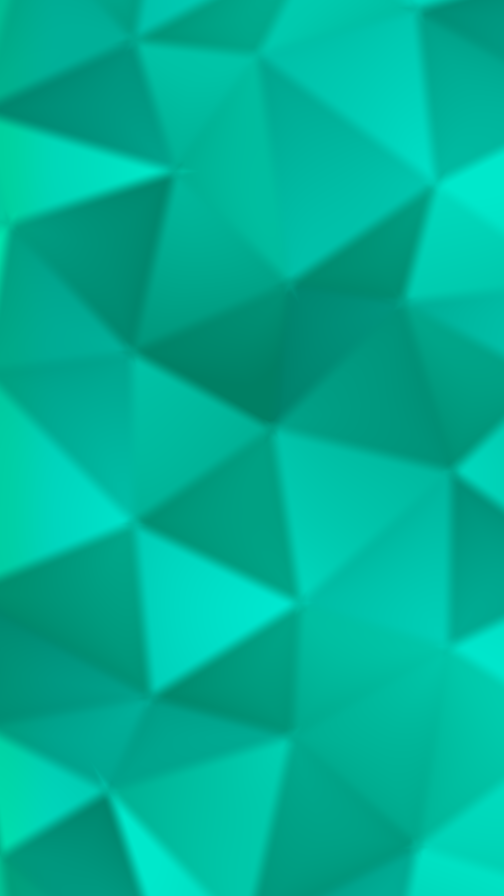
This background is drawn by a WebGL 2 fragment shader. Its source:

```glsl
#version 300 es
precision highp float;

uniform vec2 u_resolution;
out vec4 fragColor;

vec2 hash2(vec2 p) {
    vec2 q = vec2(dot(p, vec2(127.1, 311.7)), dot(p, vec2(269.5, 183.3)));
    return fract(sin(q) * 43758.55);
}

float cornerSlope(vec2 cell, vec2 corner, vec2 f) {
    return dot(hash2(cell + corner) * 2.0 - 1.0, f - corner);
}

float gradientNoise(vec2 p) {
    vec2 cell = floor(p), f = fract(p);
    vec2 u = f * f * f * (f * (f * 6.0 - 15.0) + 10.0);
    float low = mix(cornerSlope(cell, vec2(0, 0), f), cornerSlope(cell, vec2(1, 0), f), u.x);
    float high = mix(cornerSlope(cell, vec2(0, 1), f), cornerSlope(cell, vec2(1, 1), f), u.x);
    return mix(low, high, u.y);
}

// Mesh vertex: jittered grid with every other column raised by half a cell
vec2 meshVertex(vec2 id) {
    vec2 jitter = (hash2(id + 5.3) - 0.5) * 0.54;
    return (id + vec2(0.0, 0.5 * mod(id.x, 2.0)) + jitter) * vec2(0.28, 0.32);
}

float cross2(vec2 a, vec2 b) {
    return a.x * b.y - a.y * b.x;
}

// Distance to the nearest edge line, positive inside the triangle
float insideDistance(vec2 p, vec2 a, vec2 b, vec2 c) {
    float winding = sign(cross2(b - a, c - a));
    float ab = cross2(normalize(b - a), p - a);
    float bc = cross2(normalize(c - b), p - b);
    float ca = cross2(normalize(a - c), p - c);
    return min(ab * winding, min(bc * winding, ca * winding));
}

// Returns facet tone and tint, weighted by soft coverage, and the weight
vec3 facet(vec2 p, vec2 a, vec2 b, vec2 c, vec2 seed) {
    float d = insideDistance(p, a, b, c);
    float weight = smoothstep(-0.017, 0.017, d);
    vec2 centre = (a + b + c) / 3.0;
    vec2 rnd = hash2(seed);

    // A broad hollow of shadow above the middle
    vec2 hollow = (centre - vec2(0.58, 1.10)) / vec2(0.42, 0.27);
    float shadow = exp(-dot(hollow, hollow));
    float tone = mix(0.22 + 0.78 * rnd.x, 0.03 + 0.18 * rnd.x, shadow);

    // Sloped light across the facet and a dim crease along its edges
    float angle = 6.2832 * rnd.y;
    tone += 0.8 * dot(p - centre, vec2(cos(angle), sin(angle)));
    tone -= 0.09 * (1.0 - rnd.x) * exp(-30.0 * max(d, 0.0));
    return vec3(tone, rnd.y - 0.5, 1.0) * weight;
}

void main() {
    vec2 p = gl_FragCoord.xy / u_resolution.x;
    vec2 home = floor(p / vec2(0.28, 0.32));

    // Blend the facets of nearby cells, each split along its shorter diagonal
    vec3 sum = vec3(0.0);
    for (int j = -2; j <= 1; j++) {
        for (int i = -1; i <= 1; i++) {
            vec2 id = home + vec2(i, j);
            vec2 a = meshVertex(id);
            vec2 b = meshVertex(id + vec2(1, 0));
            vec2 c = meshVertex(id + vec2(1, 1));
            vec2 d = meshVertex(id + vec2(0, 1));
            if (distance(a, c) < distance(b, d)) {
                sum += facet(p, a, b, c, id + 0.17);
                sum += facet(p, a, c, d, id + 0.61);
            } else {
                sum += facet(p, a, b, d, id + 0.17);
                sum += facet(p, b, c, d, id + 0.61);
            }
        }
    }
    vec2 shade = sum.xy / max(sum.z, 0.001);

    // Teal ramp, leaning to green near the left edge
    float tone = clamp(shade.x + 0.14 * gradientNoise(p * 2.5), 0.0, 1.0);
    vec3 color = mix(vec3(0.0, 0.50, 0.40), vec3(0.0, 0.91, 0.80), tone);
    color.b += 0.03 * shade.y - 0.10 * tone * smoothstep(0.12, 0.0, p.x);
    fragColor = vec4(color, 1.0);
}
```
